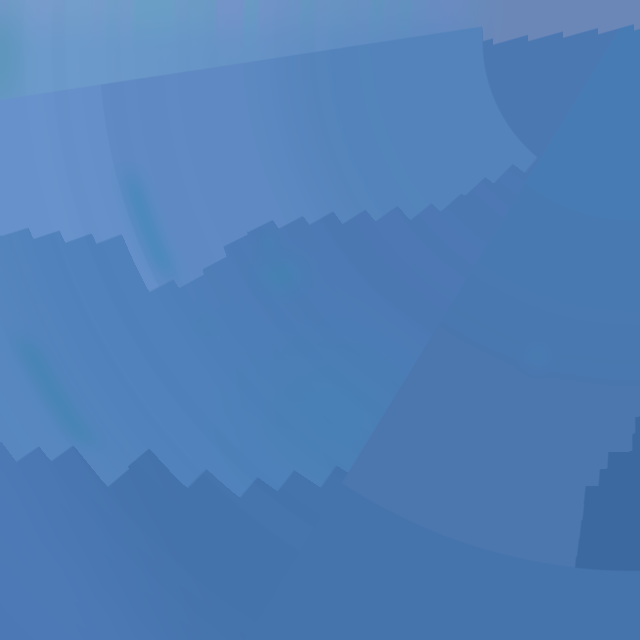
A three.js fragment shader for this background:

```glsl
// Layered blue facets with sawtooth ridges, cut by arcs and rays around one hub.
#define HUB vec2(0.99, 0.936)
#define TOOTH 0.045
#define SOFT 0.0016
#define RIM_RADIUS 0.828
#define DISC_RADIUS 0.236
#define STRIPE_RATE 46.0
#define STRIPE_GAIN 0.009
#define TEAL vec3(0.27, 0.54, 0.73)

varying vec2 vUv;

float hash(float n) {
  return fract(sin(n * 12.9898 + 4.137) * 43758.545);
}

float above(float d) {
  return smoothstep(-SOFT, SOFT, d);
}

float bell(float x, float center, float width) {
  float t = (x - center) / width;
  return exp(-t * t);
}

float glow(vec2 p, vec2 center, vec2 size) {
  vec2 d = (p - center) / size;
  return exp(-dot(d, d));
}

// Radius snapped to bands of the given width, plus a jitter per band.
vec2 snapRadius(float r, float width) {
  float t = r / width;
  float band = floor(t);
  float s = smoothstep(1.0 - 2.0 * SOFT / width, 1.0, fract(t));
  float jitter = mix(hash(band), hash(band + 1.0), s) - 0.5;
  return vec2((band + s + 0.5) * width, jitter);
}

// Soft shade differences between neighbouring rings.
float stripes(float r) {
  float t = r * STRIPE_RATE;
  float s = smoothstep(0.7, 1.0, fract(t));
  return mix(hash(floor(t)), hash(floor(t) + 1.0), s) - 0.5;
}

float upperRidge(float x) {
  return 0.632 - 0.082 * smoothstep(0.14, 0.265, x)
    + 0.10 * smoothstep(0.265, 0.42, x)
    + 0.012 * smoothstep(0.42, 0.6, x)
    + 0.08 * smoothstep(0.65, 0.83, x);
}

float lowerRidge(float x) {
  return 0.294 - 0.052 * smoothstep(0.09, 0.38, x)
    - 0.024 * bell(x, 0.178, 0.025) + 0.016 * bell(x, 0.24, 0.03)
    + 0.012 * smoothstep(0.44, 0.5, x);
}

// Bright strip along the top, with teal and violet streaks.
vec3 skyColor(vec2 p, float r) {
  vec3 c = mix(vec3(0.42, 0.60, 0.79), vec3(0.37, 0.54, 0.755), smoothstep(0.1, 0.72, p.x));
  c += vec3(0.03, 0.015, 0.0) * smoothstep(0.92, 1.0, p.y);
  c += vec3(0.05, -0.03, 0.02) * stripes(r + 0.3) * smoothstep(0.9, 1.0, p.y);
  c = mix(c, vec3(0.42, 0.53, 0.72), smoothstep(0.68, 0.8, p.x));
  return mix(c, vec3(0.36, 0.59, 0.73), 0.8 * glow(p, vec2(0.0, 0.91), vec2(0.035, 0.08)));
}

// Light slope between the strip and the upper ridge.
vec3 slopeColor(vec2 p, float r) {
  vec3 c = mix(vec3(0.335, 0.52, 0.735), vec3(0.375, 0.54, 0.765), smoothstep(0.47, 0.68, r));
  c -= vec3(0.01, 0.005, 0.005) * above(0.48 - r);
  c += vec3(0.018, 0.02, 0.018) * above(r - 0.835);
  c += vec3(0.012) * smoothstep(0.84, 1.0, r);
  float streak = bell(r, 0.813, 0.02) * smoothstep(0.54, 0.6, p.y)
    * (1.0 - smoothstep(0.69, 0.76, p.y));
  return mix(c, TEAL, 0.65 * streak);
}

// Broad middle slope with teal patches.
vec3 middleColor(vec2 p, float r) {
  vec3 c = mix(vec3(0.30, 0.47, 0.70), vec3(0.315, 0.505, 0.73), smoothstep(0.5, 0.9, r));
  c = mix(c, vec3(0.345, 0.53, 0.75), smoothstep(0.9, 1.12, r));
  c = mix(c, vec3(0.28, 0.505, 0.71), 0.8 * glow(p, vec2(0.52, 0.35), vec2(0.14, 0.13)));
  float patches = glow(p, vec2(0.44, 0.57), vec2(0.035, 0.03))
    + 0.6 * glow(p, vec2(0.42, 0.62), vec2(0.014, 0.02))
    + 0.3 * glow(p, vec2(0.32, 0.49), vec2(0.025, 0.02));
  float streak = bell(r, 1.06, 0.022) * smoothstep(0.28, 0.33, p.y)
    * (1.0 - smoothstep(0.44, 0.5, p.y));
  return mix(c, vec3(0.26, 0.52, 0.70), 0.6 * min(patches + streak, 1.0));
}

// Right facet, darker and smoother, with faint rings.
vec3 facetColor(vec2 p, float r) {
  vec3 c = mix(vec3(0.285, 0.475, 0.692), vec3(0.293, 0.462, 0.682), smoothstep(0.3, 0.6, r));
  c += vec3(-0.006, 0.006, 0.006) * (above(0.28 - r) + 0.6 * above(0.53 - r));
  return mix(c, TEAL, 0.2 * glow(p, vec2(0.84, 0.443), vec2(0.02)));
}

void main() {
  vec2 p = vUv;
  vec2 ray = p - HUB;
  float r = length(ray);
  vec2 dir = ray / max(r, 0.0001);
  vec2 snap = snapRadius(r, TOOTH);
  vec2 q = HUB + dir * snap.x;
  float facet = above(dot(p - vec2(0.534, 0.245), vec2(0.853, -0.523)));

  // Middle ground and right facet
  vec3 color = mix(middleColor(p, r), facetColor(p, r), facet);

  // Light slope above the upper ridge
  float slope = above(q.y - upperRidge(q.x) - 0.016 * snap.y) * above(r - DISC_RADIUS);
  color = mix(color, slopeColor(p, r), slope);

  // Bright strip, with a notched edge over the disc
  float notched = 0.928 + 0.10 * (p.x - 0.75) + 0.01 * fract(p.x / 0.055);
  float skyEdge = mix(notched, 0.844 + 0.152 * p.x, above(r - DISC_RADIUS));
  color = mix(color, skyColor(p, r), above(p.y - skyEdge));

  // Dark stepped block at the right
  vec2 blockSnap = snapRadius(r, 0.028);
  vec2 b = HUB + dir * blockSnap.x;
  float blockEdge = 0.898 + 0.085 * smoothstep(0.17, 0.33, b.y)
    + 0.03 * smoothstep(0.32, 0.36, b.y) + 0.03 * blockSnap.y;
  color = mix(color, vec3(0.238, 0.41, 0.63), above(b.x - blockEdge) * above(0.45 - p.y));

  // Dark foreground below the lower ridge and the rim
  vec3 ground = mix(vec3(0.30, 0.475, 0.71), vec3(0.27, 0.45, 0.67), smoothstep(0.02, 0.32, p.x + 0.5 * p.y - 0.08));
  float ridge = above(lowerRidge(q.x) + 0.016 * snap.y - q.y);
  color = mix(color, ground, mix(ridge, above(r - RIM_RADIUS), facet));

  color += STRIPE_GAIN * stripes(r) * smoothstep(0.3, 0.6, r) * (1.0 - facet);
  gl_FragColor = vec4(color, 1.0);
}
```
